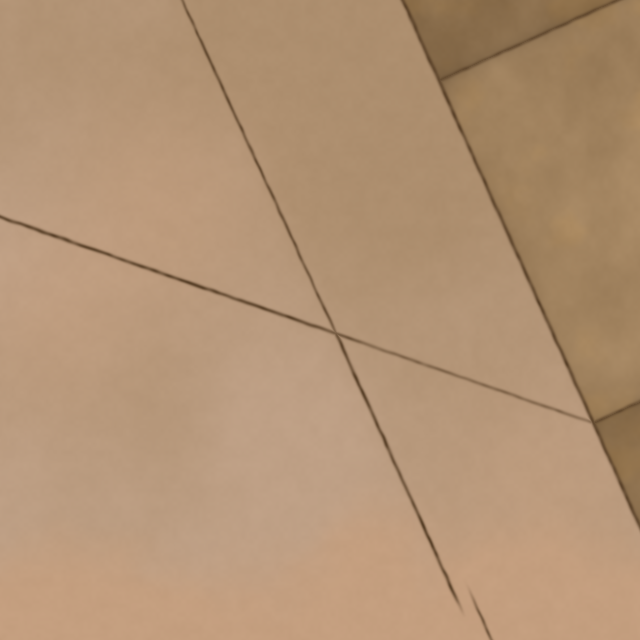
Reproduce this texture procedurally as a WebGL 1 fragment shader.

```glsl
precision highp float;

uniform vec2 u_resolution;

const vec3 PALE = vec3(0.738, 0.618, 0.512);
const vec3 TAN = vec3(0.682, 0.562, 0.438);
const vec3 WARM = vec3(0.77, 0.622, 0.497);
const vec3 OCHRE = vec3(0.645, 0.525, 0.383);
const vec3 UMBER = vec3(0.53, 0.42, 0.29);
const vec3 GROUT = vec3(0.35, 0.255, 0.16);

const vec2 CORNER = vec2(0.686, 0.874);   // first joint on the border
const vec2 ALONG = vec2(0.411, -0.912);   // direction of the border
const vec2 ACROSS = vec2(0.912, 0.411);
const vec2 CROSSING = vec2(0.525, 0.479);
const float TILE_LENGTH = 0.587;

float hash(vec2 p) {
  vec3 q = fract(vec3(p.xyx) * 0.1031);
  q += dot(q, q.yzx + 33.33);
  return fract((q.x + q.y) * q.z);
}

float noise(vec2 p) {
  vec2 i = floor(p);
  vec2 f = fract(p);
  f = f * f * (3.0 - 2.0 * f);
  return mix(mix(hash(i), hash(i + vec2(1.0, 0.0)), f.x),
             mix(hash(i + vec2(0.0, 1.0)), hash(i + vec2(1.0, 1.0)), f.x), f.y);
}

float fbm(vec2 p) {
  float sum = 0.0;
  float amplitude = 0.5;
  for (int i = 0; i < 4; i++) {
    sum += amplitude * noise(p);
    p = p * 2.03 + vec2(17.1, 9.7);
    amplitude *= 0.5;
  }
  return sum / 0.9375;
}

// Soft round spot of influence
float spot(vec2 p, vec2 center, float radius) {
  vec2 d = (p - center) / radius;
  return exp(-dot(d, d));
}

// Feathered line coverage at distance d from its centre
float stroke(float d, float halfWidth, float pixel) {
  float x = d / max(halfWidth, pixel);
  return exp(-x * x);
}

float segmentDistance(vec2 p, vec2 a, vec2 b) {
  vec2 ab = b - a;
  float t = clamp(dot(p - a, ab) / dot(ab, ab), 0.0, 1.0);
  return length(p - a - ab * t);
}

// Smooth slabs: tan above, pale below, a warm lower rim
vec3 slabColor(vec2 p, float across) {
  float clouds = fbm(p * 5.0 + 3.0) - 0.5;
  float pale = 1.0 - smoothstep(0.25, 0.9, p.y);
  pale -= 0.35 * smoothstep(-0.34, -0.28, across);
  pale += 0.45 * spot(p, vec2(0.0, 0.68), 0.25);
  pale += 0.3 * spot(p, vec2(0.5, 0.22), 0.15);
  pale -= 0.35 * spot(p, vec2(0.22, 0.28), 0.17);
  vec3 color = mix(TAN, PALE, clamp(pale + 0.9 * clouds, -0.1, 1.15));
  float warmth = smoothstep(0.23, 0.06, p.y + 0.25 * clouds);
  warmth += 0.5 * spot(p, vec2(0.25, 0.68), 0.16) + 0.4 * spot(p, vec2(0.08, 0.5), 0.14);
  warmth += 0.4 * spot(p, vec2(0.85, 0.22), 0.15);
  return mix(color, WARM, clamp(warmth, 0.0, 0.95));
}

// Darker blotched border tiles, each with its own tone
vec3 borderColor(vec2 p, float across, float row) {
  float blotch = fbm(p * vec2(13.0, 9.0) + 5.0) - 0.5;
  float tone = 1.0 + 0.9 * blotch + 0.15 * (hash(vec2(row, 4.0)) - 0.5);
  tone -= 0.55 * step(0.5, abs(row)) + 0.25 * smoothstep(0.75, 1.0, p.y);
  tone -= 0.45 * exp(-across * 32.0);
  vec3 color = mix(UMBER, OCHRE, clamp(tone, -0.1, 1.25));
  float stain = smoothstep(0.5, 0.75, fbm(p * 11.0 + 40.0));
  return color + vec3(0.025, 0.015, -0.004) * stain;
}

void main() {
  vec2 p = gl_FragCoord.xy / u_resolution;
  float pixel = 0.75 / min(u_resolution.x, u_resolution.y);
  vec2 wobble = vec2(noise(p * 60.0), noise(p * 60.0 + 50.0)) - 0.5;
  vec2 s = p + 0.0013 * wobble;
  float across = dot(s - CORNER, ACROSS);
  float along = dot(s - CORNER, ALONG) / TILE_LENGTH;
  float border = smoothstep(-0.002, 0.002, across);

  vec3 color = mix(slabColor(p, across), borderColor(p, max(across, 0.0), floor(along)), border);
  float grain = 0.7 * (noise(p * 150.0) - 0.5) + noise(p * 55.0) - 0.5;
  color += 0.011 * grain;

  // Border joints with a soft shadow beside each
  float joint = abs(fract(along + 0.5) - 0.5) * TILE_LENGTH;
  color *= 1.0 - 0.1 * border * exp(-joint * 75.0);
  float lines = 0.68 * border * stroke(joint, 0.0033, pixel);
  lines = max(lines, 0.85 * stroke(abs(across), 0.0033, pixel));

  // Slab seams, fainter past the crossing
  float crossSeam = stroke(segmentDistance(s, vec2(-0.02, 0.668), vec2(0.927, 0.339)), 0.0031, pixel);
  lines = max(lines, crossSeam * mix(0.85, 0.5, smoothstep(0.5, 0.6, p.x)));
  float longSeam = stroke(segmentDistance(s, vec2(0.275, 1.02), CROSSING), 0.0028, pixel) * 0.72;
  float lowerSeam = stroke(segmentDistance(s, CROSSING, vec2(0.725, 0.038)), 0.0031, pixel);
  lowerSeam *= 0.85 * smoothstep(0.03, 0.085, p.y);
  float stepSeam = stroke(segmentDistance(s, vec2(0.727, 0.092), vec2(0.777, -0.02)), 0.0028, pixel);
  stepSeam *= 0.7 * smoothstep(0.095, 0.035, p.y);
  lines = max(lines, max(longSeam, max(lowerSeam, stepSeam)));

  // Uneven beaded wear along every line
  lines *= 0.72 + 0.5 * noise(p * 95.0 + 11.0);
  gl_FragColor = vec4(mix(color, GROUT, clamp(lines, 0.0, 1.0)), 1.0);
}
```
